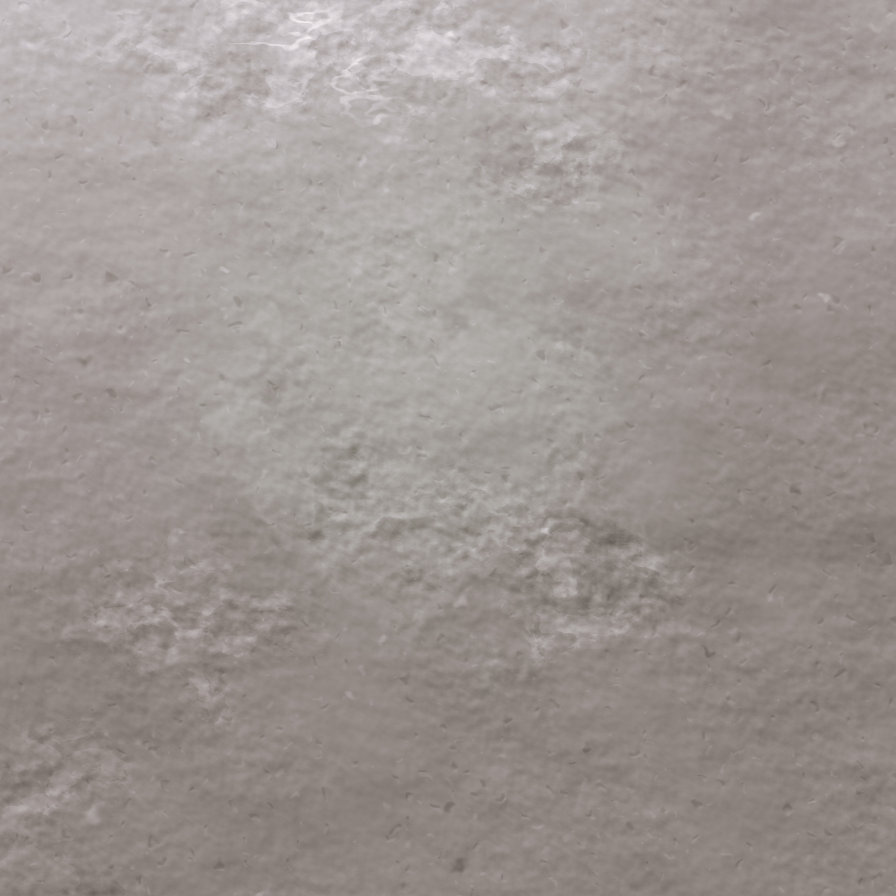
A Shadertoy shader for this texture:

```glsl
// Worn stone floor seen in soft light: a warm grey ground that brightens upward,
// a pale eroded patch in the middle, flaking crust, bright veins, pits and grains.
// Warped gradient noise gives the shapes; a height difference gives the relief.

float hash(vec2 p) {
    vec3 q = fract(vec3(p.xyx) * 0.1031);
    q += dot(q, q.yzx + 33.33);
    return fract((q.x + q.y) * q.z);
}

// Slope of one lattice corner along the offset to it
float cornerSlope(vec2 id, vec2 offset) {
    float angle = 6.2832 * hash(id + 200.0);
    return dot(vec2(cos(angle), sin(angle)), offset);
}

// Gradient noise, roughly -0.7 to 0.7
float noise(vec2 p) {
    vec2 i = floor(p), f = p - i, e = vec2(1.0, 0.0);
    vec2 u = f * f * f * (f * (f * 6.0 - 15.0) + 10.0);
    float low = mix(cornerSlope(i, f), cornerSlope(i + e.xy, f - e.xy), u.x);
    float high = mix(cornerSlope(i + e.yx, f - e.yx), cornerSlope(i + e.xx, f - e.xx), u.x);
    return 1.4 * mix(low, high, u.y);
}

float fbm(vec2 p, int octaves) {
    float sum = 0.0, amp = 0.5;
    for (int k = 0; k < octaves; k++) {
        sum += amp * noise(p);
        p = mat2(1.9, 0.5, -0.5, 1.9) * p + 13.1;
        amp *= 0.55;
    }
    return sum;
}

// Soft round mask: 1 at the centre, 0 beyond the radii
float blob(vec2 p, vec2 centre, vec2 radii) {
    return 1.0 - smoothstep(0.3, 1.0, length((p - centre) / radii));
}

// Scattered flat spots, one at most per cell
float scatter(vec2 p, float cells, float density, float size, float seed) {
    vec2 g = p * cells, home = floor(g);
    float mask = 0.0;
    for (int y = -1; y <= 1; y++)
    for (int x = -1; x <= 1; x++) {
        vec2 id = home + vec2(x, y);
        vec2 d = g - id - vec2(hash(id + seed), hash(id + seed + 71.7));
        d.y = d.y * 1.3 - d.x * 0.6 * (hash(id + seed + 31.0) - 0.4);
        float r = size * mix(0.4, 1.0, hash(id + seed + 5.3));
        float present = step(hash(id + seed + 19.9), density);
        mask = max(mask, present * (1.0 - smoothstep(0.3 * r, 1.4 * r, length(d))));
    }
    return mask;
}

// Directional relief: slope of the surface toward the light at upper left
float relief(vec2 p, vec2 frequency, float reach) {
    vec2 toLight = vec2(-0.5, 1.0) * reach;
    return fbm(p * frequency, 4) - fbm((p + toLight) * frequency, 4);
}

// Four stone tones joined by straight ramps
vec3 stoneColor(float tone) {
    vec3 umber = vec3(0.56, 0.53, 0.51), taupe = vec3(0.62, 0.59, 0.58);
    vec3 ash = vec3(0.68, 0.66, 0.65), chalk = vec3(0.77, 0.75, 0.76);
    vec3 c = mix(umber, taupe, clamp((tone - 0.56) / 0.06, 0.0, 1.0));
    c = mix(c, ash, clamp((tone - 0.62) / 0.06, 0.0, 1.0));
    c = mix(c, chalk, clamp((tone - 0.68) / 0.09, 0.0, 1.0));
    return c + min(tone - 0.56, 0.0) + max(tone - 0.77, 0.0);
}

void mainImage(out vec4 fragColor, in vec2 fragCoord) {
    vec2 p = fragCoord / iResolution.xy;
    vec2 warp = vec2(fbm(p * 7.0, 5), fbm(p * 7.0 + 40.0, 5));
    vec2 q = p + 0.15 * warp;
    vec2 ragged = p + 0.007 * vec2(noise(p * 80.0), noise(p * 80.0 + 9.0));

    // Broad light: bright at the top left, dull at the bottom and right
    float tone = mix(0.549, 0.685, smoothstep(0.15, 1.05, p.y));
    tone += 0.055 * smoothstep(0.78, 1.0, p.y) * (1.0 - smoothstep(0.35, 0.9, p.x));
    tone += 0.015 * smoothstep(0.25, 0.6, p.y) * (1.0 - smoothstep(0.1, 0.6, p.x));
    tone -= 0.035 * smoothstep(0.55, 0.9, p.x) * smoothstep(0.2, 0.5, p.y);
    tone += 0.055 * fbm(p * vec2(4.0, 9.0) + 3.0, 5);
    tone += 0.035 * fbm(p * vec2(13.0, 24.0) + 8.0 + warp, 4);

    // Pale eroded patch with a broken, ragged outline
    float d = length((q - vec2(0.48, 0.48)) / vec2(0.20, 0.18));
    float patchMask = 1.0 - smoothstep(0.90, 1.06, d);
    float halo = blob(q, vec2(0.48, 0.58), vec2(0.40, 0.40));
    float broken = smoothstep(-0.2, 0.3, noise(p * 9.0));
    float rim = (1.0 - smoothstep(0.0, 0.09, abs(d - 0.96))) * broken;
    float shadow = (1.0 - smoothstep(0.0, 0.08, abs(d - 1.09))) * broken;
    tone += 0.022 * patchMask + 0.035 * halo + 0.022 * rim - 0.022 * shadow;

    // Flaking crust gathered in a few worn areas
    float worn = blob(q, vec2(0.40, 0.94), vec2(0.42, 0.11));
    worn = max(worn, blob(q, vec2(0.63, 0.80), vec2(0.12, 0.07)));
    worn = max(worn, blob(q, vec2(0.22, 0.30), vec2(0.14, 0.11)));
    worn = max(worn, blob(q, vec2(0.62, 0.35), vec2(0.16, 0.10)));
    worn = max(worn, 0.7 * blob(q, vec2(0.07, 0.08), vec2(0.13, 0.14)));
    float crust = fbm(p * vec2(17.0, 25.0) + 0.8 * warp, 5);
    tone += worn * (0.065 * smoothstep(0.03, 0.11, crust) - 0.025 * smoothstep(0.06, 0.2, -crust));

    // Bright veins near the top
    float ridge = abs(fbm(p * vec2(5.0, 12.0) + vec2(2.0, 7.0), 5));
    float vein = (1.0 - smoothstep(0.012, 0.055, ridge)) * smoothstep(-0.2, 0.2, noise(p * 8.0 + 5.0));
    tone += 0.10 * vein * blob(p, vec2(0.38, 0.945), vec2(0.42, 0.12));

    // Rough relief, strongest on the crust and low in the patch
    float pitted = blob(q, vec2(0.50, 0.42), vec2(0.25, 0.14));
    float rough = 0.6 + 0.8 * max(worn, pitted) + 0.6 * fbm(p * 6.0 + 20.0, 3);
    tone += 0.10 * rough * relief(p, vec2(38.0, 50.0), 0.006);
    tone += 0.05 * rough * relief(p, vec2(11.0, 22.0), 0.012);
    tone += 0.030 * rough * noise(p * vec2(95.0, 110.0));

    // Grains and pits, each pit with a lit lower lip
    float grains = scatter(ragged, 44.0, 0.30, 0.21, 3.0);
    float chips = scatter(ragged, 13.0, 0.10, 0.13, 47.0);
    float pits = scatter(ragged, 42.0, 0.30, 0.21, 11.0);
    float lips = scatter(ragged + vec2(-0.002, 0.005), 42.0, 0.30, 0.21, 11.0);
    float holes = scatter(ragged, 10.0, 0.06, 0.12, 83.0);
    tone += 0.04 * grains + 0.08 * chips + 0.03 * lips * (1.0 - pits);
    tone -= 0.055 * pits + 0.09 * holes + 0.05 * pitted * smoothstep(0.10, 0.25, -crust);
    // Faint green tint in the patch, rosier toward the edges
    vec3 tint = mix(vec3(0.004, -0.003, 0.0), vec3(-0.004, 0.003, -0.003), max(halo, 0.7 * patchMask));
    fragColor = vec4(clamp(stoneColor(tone) + tint, 0.0, 1.0), 1.0);
}
```
